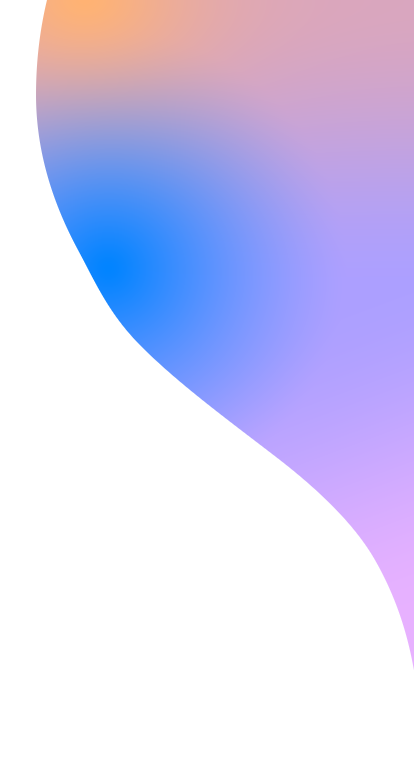
This background is drawn by a Shadertoy shader. Its source:

```glsl
// A large soft wave of colour hanging from the upper right over white.
// The wave's left edge is a smooth Hermite curve x(y); its fill is a vertical
// rose-periwinkle-lilac gradient with a blue and an orange glow laid on top.

// Left edge of the wave at height y, measured downwards from the top.
float waveEdge(float y) {
    // Each knot: height, edge position, slope.
    vec3 knots[7] = vec3[7](
        vec3(0.0, 0.1135, -0.445), vec3(0.1237, 0.087, 0.0),
        vec3(0.3255, 0.1884, 1.0), vec3(0.4466, 0.3333, 1.8),
        vec3(0.595, 0.6667, 2.41), vec3(0.7292, 0.9058, 1.06),
        vec3(0.866, 0.9976, 0.35));
    float edge = knots[6].y + knots[6].z * (y - knots[6].x);
    for (int i = 5; i >= 0; i--) {
        vec3 a = knots[i], b = knots[i + 1];
        float span = b.x - a.x;
        float t = (y - a.x) / span;
        if (t < 1.0) {
            float s = t * t * (3.0 - 2.0 * t);
            edge = mix(a.y, b.y, s)
                 + span * t * (1.0 - t) * (a.z * (1.0 - t) - b.z * t);
        }
    }
    return edge;
}

vec3 waveColor(vec2 p) {
    vec3 rose = vec3(0.85, 0.65, 0.75);
    vec3 periwinkle = vec3(0.675, 0.625, 1.0);
    vec3 lilac = vec3(0.905, 0.695, 1.0);
    vec3 blue = vec3(0.0, 0.515, 1.0);
    vec3 orange = vec3(1.0, 0.70, 0.45);

    // Vertical gradient, its lower part slightly tilted
    vec3 color = mix(rose, periwinkle, smoothstep(0.0, 0.38, p.y));
    color = mix(color, lilac, smoothstep(0.36, 0.80, p.y + 0.2 * (p.x - 1.0)));

    // Blue glow with a rounded peak
    vec2 q = (p - vec2(0.261, 0.349)) / vec2(0.556, 0.30);
    float reach = sqrt(dot(q, q) + 0.002) - 0.04;
    color = mix(color, blue, pow(clamp(1.0 - reach, 0.0, 1.0), 1.4));

    // Orange glow at the top
    float far = length((p - vec2(0.205, 0.0)) / vec2(0.278, 0.107));
    return mix(color, orange, exp(-pow(far, 1.5)));
}

void mainImage(out vec4 fragColor, in vec2 fragCoord) {
    vec2 p = fragCoord / iResolution.xy;
    p.y = 1.0 - p.y;

    // Edge coverage, one pixel wide across the curve
    float inside = p.x - waveEdge(p.y);
    float pixel = length(vec2(dFdx(inside), dFdy(inside)));
    float coverage = clamp(0.5 + inside / pixel, 0.0, 1.0);

    fragColor = vec4(mix(vec3(1.0), waveColor(p), coverage), 1.0);
}
```
